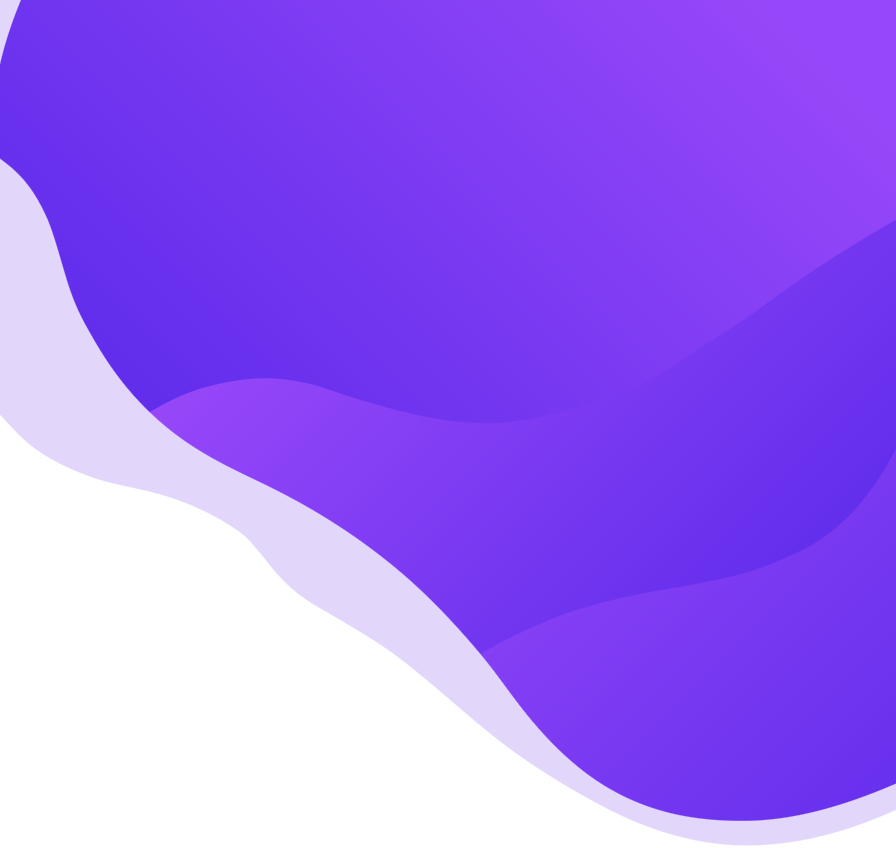
This background is drawn by a Shadertoy shader. Its source:

```glsl
const int KNOTS = 12;
const vec3 WHITE = vec3(1.0);
const vec3 LAVENDER = vec3(0.885, 0.845, 0.98);
const vec3 INDIGO = vec3(0.385, 0.18, 0.925);
const vec3 VIOLET = vec3(0.59, 0.28, 0.975);

// Knots hold position x, height and slope, in fractions of the canvas.
const vec3 HALO[KNOTS] = vec3[KNOTS](
    vec3(0.0, 0.511, -1.16), vec3(0.039, 0.471, -0.76), vec3(0.098, 0.439, -0.4),
    vec3(0.182, 0.416, -0.32), vec3(0.267, 0.373, -0.74), vec3(0.312, 0.32, -1.16),
    vec3(0.378, 0.27, -0.63), vec3(0.443, 0.226, -0.79), vec3(0.547, 0.135, -0.85),
    vec3(0.664, 0.054, -0.58), vec3(0.833, 0.003, 0.0), vec3(1.0, 0.045, 0.48));
const vec3 BODY[KNOTS] = vec3[KNOTS](
    vec3(0.0, 0.813, -0.79), vec3(0.052, 0.744, -2.33), vec3(0.074, 0.672, -3.5),
    vec3(0.104, 0.601, -1.85), vec3(0.169, 0.512, -1.0), vec3(0.293, 0.43, -0.51),
    vec3(0.443, 0.329, -0.88), vec3(0.536, 0.229, -1.26), vec3(0.586, 0.16, -1.32),
    vec3(0.677, 0.072, -0.63), vec3(0.829, 0.032, 0.0), vec3(1.0, 0.076, 0.455));
const vec3 MIDDLE_WAVE[KNOTS] = vec3[KNOTS](
    vec3(0.0, 0.394, 0.74), vec3(0.167, 0.514, 0.63), vec3(0.228, 0.543, 0.29),
    vec3(0.297, 0.554, 0.0), vec3(0.345, 0.5475, -0.23), vec3(0.391, 0.532, -0.32),
    vec3(0.544, 0.501, 0.0), vec3(0.618, 0.512, 0.26), vec3(0.703, 0.541, 0.44),
    vec3(0.807, 0.607, 0.66), vec3(0.898, 0.674, 0.72), vec3(1.0, 0.741, 0.61));
const vec3 LOWER_WAVE[KNOTS] = vec3[KNOTS](
    vec3(0.0, -0.24, 0.95), vec3(0.536, 0.229, 0.58), vec3(0.579, 0.253, 0.48),
    vec3(0.625, 0.274, 0.4), vec3(0.671, 0.289, 0.29), vec3(0.716, 0.3, 0.21),
    vec3(0.762, 0.3085, 0.18), vec3(0.807, 0.318, 0.21), vec3(0.885, 0.346, 0.48),
    vec3(0.944, 0.388, 1.0), vec3(0.977, 0.43, 1.48), vec3(1.0, 0.471, 2.0));

// Cubic Hermite span: returns height and slope at x.
vec2 hermite(float x, vec3 a, vec3 b) {
    float w = b.x - a.x;
    float t = (x - a.x) / w;
    float rise = b.y - a.y;
    float c2 = 3.0 * rise - w * (2.0 * a.z + b.z);
    float c3 = w * (a.z + b.z) - 2.0 * rise;
    float height = a.y + t * (w * a.z + t * (c2 + t * c3));
    float slope = a.z + t * (2.0 * c2 + 3.0 * t * c3) / w;
    return vec2(height, slope);
}

vec2 curveAt(float x, vec3 knots[KNOTS]) {
    vec2 curve = hermite(x, knots[0], knots[1]);
    for (int i = 1; i < KNOTS - 1; i++) {
        if (x >= knots[i].x) curve = hermite(x, knots[i], knots[i + 1]);
    }
    return curve;
}

// Smooth coverage of the region above a curve.
float above(vec2 uv, vec3 knots[KNOTS], vec2 pixel) {
    vec2 curve = curveAt(uv.x, knots);
    float blur = length(vec2(curve.y * pixel.x, pixel.y)) * 1.2;
    return clamp((uv.y - curve.x) / blur + 0.5, 0.0, 1.0);
}

// Smooth coverage right of the rounded upper left corner.
float cornerCut(vec2 uv, vec2 pixel) {
    float depth = min(1.0 - uv.y, 0.17);
    float edge = 0.0234 + depth * (1.167 * depth - 0.397);
    return clamp((uv.x - edge) / (1.2 * pixel.x) + 0.5, 0.0, 1.0);
}

vec3 purpleRamp(float position, float darkAt, float lightAt) {
    float t = clamp((position - darkAt) / (lightAt - darkAt), 0.0, 1.0);
    return mix(INDIGO, VIOLET, t);
}

void mainImage(out vec4 fragColor, in vec2 fragCoord) {
    vec2 pixel = 1.0 / iResolution.xy;
    vec2 uv = fragCoord * pixel;
    vec2 p = uv * vec2(1.0, 0.945);
    float rising = p.x + p.y;
    float falling = p.x - p.y;

    // Purple layers, from the top field down to the lowest wave
    vec3 topField = purpleRamp(rising, 0.685, 1.79);
    vec3 middleFill = purpleRamp(falling, 0.59, -0.32);
    vec3 lowerFill = purpleRamp(falling, 1.034, -0.034);
    vec3 purple = mix(middleFill, topField, above(uv, MIDDLE_WAVE, pixel));
    purple = mix(lowerFill, purple, above(uv, LOWER_WAVE, pixel));

    // Pale halo behind the purple body
    vec3 color = mix(WHITE, LAVENDER, above(uv, HALO, pixel));
    float body = above(uv, BODY, pixel) * cornerCut(uv, pixel);
    color = mix(color, purple, body);

    fragColor = vec4(color, 1.0);
}
```
